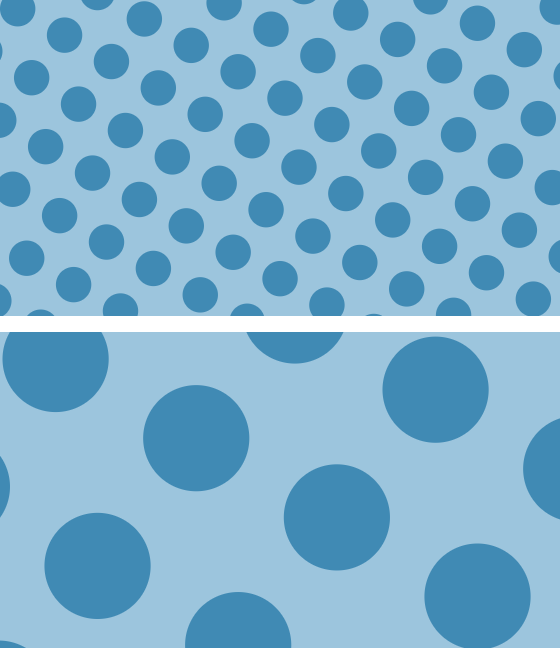
Top: the whole. Bottom: its middle third, enlarged.
This pattern is drawn by a WebGL 1 fragment shader. Its source:

```glsl
precision highp float;
// Flat blue polka dots on a staggered grid, tilted slightly counterclockwise.

uniform vec2 u_resolution;

// Lengths are fractions of the canvas height.
#define CELL_SIZE vec2(0.2576, 0.2227)
#define DOT_RADIUS 0.0560
#define TILT 0.2
#define GRID_ORIGIN vec2(0.0600, -0.0289)
#define GROUND_COLOR vec3(0.612, 0.773, 0.867)
#define DOT_COLOR vec3(0.251, 0.541, 0.706)

// Rotates the plane so that the tilted grid lines up with the axes.
vec2 alignToGrid(vec2 p) {
  float c = cos(TILT);
  float s = sin(TILT);
  return mat2(c, -s, s, c) * p;
}

// Distance to the nearest point of a rectangular grid.
float gridPointDistance(vec2 p) {
  vec2 fromPoint = (fract(p / CELL_SIZE + 0.5) - 0.5) * CELL_SIZE;
  return length(fromPoint);
}

// Signed distance to the dots: cell corners plus cell centers.
float dotsDistance(vec2 p) {
  float corners = gridPointDistance(p);
  float centers = gridPointDistance(p - 0.5 * CELL_SIZE);
  return min(corners, centers) - DOT_RADIUS;
}

void main() {
  vec2 p = (gl_FragCoord.xy - 0.5 * u_resolution) / u_resolution.y;
  float d = dotsDistance(alignToGrid(p - GRID_ORIGIN));

  // Edge coverage over one pixel.
  float coverage = clamp(0.5 - d * u_resolution.y, 0.0, 1.0);
  gl_FragColor = vec4(mix(GROUND_COLOR, DOT_COLOR, coverage), 1.0);
}
```
